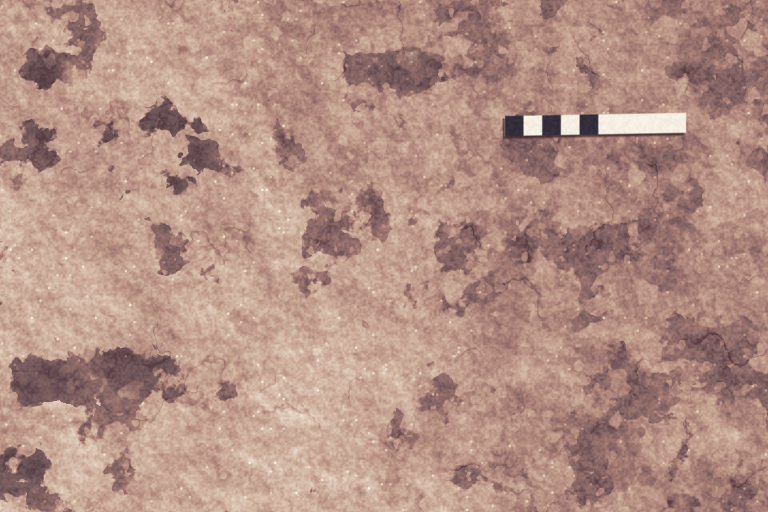
Give the GLSL for this texture, as a WebGL 1 fragment shader.

```glsl
precision highp float;
// Weathered sandstone: a tan to rosy ground with dark ragged mineral stains,
// pale round lichen spots, coarse grain and chipped ledges, plus a banded scale bar.
// One scalar "tone" is summed from noise layers, then mapped through a ramp.
uniform vec2 u_resolution;

#define STAIN_SCALE 11.0
#define STAIN_LEVEL 0.6
#define STAIN_EDGE 0.025
#define SPOT_SCALE 17.0
#define SPOT_SHARE 0.42
#define MOTTLE 2.5
#define RELIEF 4.6
#define GRAIN 1.7
#define BAR_CENTER vec2(1.163, 0.757)
#define BAR_HALF vec2(0.177, 0.0195)
#define BAR_SLOPE 0.018

float hash(vec2 p) {
  vec3 q = fract(p.xyx * 0.1031);
  q += dot(q, q.yzx + 33.33);
  return fract((q.x + q.y) * q.z);
}

float noise(vec2 p) {
  vec2 i = floor(p), f = fract(p);
  f = f * f * (3.0 - 2.0 * f);
  return mix(mix(hash(i), hash(i + vec2(1.0, 0.0)), f.x),
             mix(hash(i + vec2(0.0, 1.0)), hash(i + 1.0), f.x), f.y);
}

float fbm(vec2 p) {
  float sum = 0.0, amp = 0.516;
  for (int i = 0; i < 5; i++) {
    sum += amp * noise(p);
    p = mat2(1.6, 1.2, -1.2, 1.6) * p + 17.3;
    amp *= 0.5;
  }
  return sum;
}

float blob(vec2 p, vec2 center, vec2 radius) {
  vec2 q = (p - center) / radius;
  return exp(-dot(q, q) * dot(q, q));
}

// Large stains that anchor the layout
float stainClusters(vec2 p) {
  float b = blob(p, vec2(0.30, 0.70), vec2(0.14, 0.14));
  b += blob(p, vec2(0.08, 0.80), vec2(0.05, 0.11));
  b += 0.8 * blob(p, vec2(0.29, 0.31), vec2(0.10, 0.09));
  b += 0.8 * blob(p, vec2(0.08, 0.25), vec2(0.08, 0.06));
  b += 0.9 * blob(p, vec2(0.04, 0.09), vec2(0.09, 0.08));
  b += 0.6 * blob(p, vec2(0.82, 0.86), vec2(0.10, 0.04));
  return min(b, 1.0);
}

// Scattered round spots with wobbly rims
float paleSpots(vec2 p) {
  vec2 q = p + 0.45 * vec2(noise(p * 3.0), noise(p * 3.0 + 31.0));
  float cover = 0.0;
  for (int k = 0; k < 9; k++) {
    float row = floor((float(k) + 0.5) / 3.0);
    vec2 c = floor(q) + vec2(float(k) - 3.0 * row, row) - 1.0;
    vec2 center = c + 0.15 + 0.7 * vec2(hash(c), hash(c + 57.0));
    float radius = mix(0.12, 0.42, pow(hash(c + 91.0), 1.6));
    float disc = 1.0 - smoothstep(radius - 0.05, radius + 0.05, length(q - center));
    disc *= step(hash(c + 23.0), SPOT_SHARE);
    cover = max(cover, disc * (0.5 + 0.5 * hash(c + 7.0)));
  }
  return cover;
}

// Dark stain (0) through rose and tan (2 to 4) to near white (6)
vec3 rockColor(float t) {
  vec3 c = mix(vec3(0.37, 0.24, 0.26), vec3(0.50, 0.38, 0.385), clamp(t, 0.0, 1.0));
  c = mix(c, vec3(0.63, 0.465, 0.44), clamp(t - 1.0, 0.0, 1.0));
  c = mix(c, vec3(0.73, 0.575, 0.52), clamp(t - 2.0, 0.0, 1.0));
  c = mix(c, vec3(0.81, 0.69, 0.615), clamp(t - 3.0, 0.0, 1.0));
  return mix(c, vec3(0.98, 0.96, 0.91), clamp((t - 4.0) * 0.4, 0.0, 1.0));
}

float barMask(vec2 q, float blur) {
  vec2 away = abs(q) - BAR_HALF;
  return 1.0 - smoothstep(-blur, blur, max(away.x, away.y));
}

void main() {
  vec2 p = gl_FragCoord.xy / u_resolution.y;
  float px = 1.0 / u_resolution.y;
  float rosy = smoothstep(0.35, 1.25, p.x + 0.25 * (p.y - 0.5));
  // Ground: broad drift, mottling, slanted relief and rosy blotches
  float tone = mix(3.75, 2.8, rosy) - 0.3 * (p.y - 0.5) + MOTTLE * (fbm(p * 7.0 + 4.0) - 0.5);
  tone += RELIEF * (fbm(p * 24.0 + vec2(0.12, 0.16)) - fbm(p * 24.0));
  tone -= 0.75 * smoothstep(0.53, 0.58, fbm(p * 13.0 + 63.0)) * (0.35 + 0.65 * rosy);
  // Ragged stains, darkest inside the clusters
  float cluster = stainClusters(p);
  float field = fbm(p * STAIN_SCALE + 0.6 * fbm(p * 25.0) + 9.0) + 0.2 * (fbm(p * 42.0) - 0.5);
  field += mix(-0.085, 0.02, rosy) + 0.23 * cluster;
  float stain = smoothstep(STAIN_LEVEL - STAIN_EDGE, STAIN_LEVEL + STAIN_EDGE, field);
  float stainTone = 1.1 - 0.75 * cluster + 2.4 * (fbm(p * 36.0) - 0.5);
  tone = mix(tone, stainTone, stain * 0.9);
  // Lichen spots in two sizes, then short chipped ledges with one sharp side
  float spot = max(paleSpots(p * SPOT_SCALE), 0.8 * paleSpots(p * SPOT_SCALE * 1.9 + 40.0));
  tone = mix(tone, max(tone, mix(4.3, 3.6, rosy)), spot * (0.85 - 0.7 * cluster));
  float drop = fbm(p * 8.0 + 40.0) - 0.5;
  float ledge = smoothstep(-0.004, 0.004, drop) * (1.0 - smoothstep(0.004, 0.04, drop));
  tone -= 1.1 * ledge * smoothstep(0.58, 0.75, noise(p * 13.0 + 12.0));
  // Grain and round glints
  tone += GRAIN * (0.6 * noise(p * 240.0) + 0.4 * noise(p * 120.0) - 0.5);
  vec2 g = p * 120.0;
  tone += 1.6 * step(0.98, hash(floor(g))) * (1.0 - smoothstep(0.15, 0.45, length(fract(g) - 0.5)));
  vec3 color = mix(rockColor(tone), vec3(0.29, 0.24, 0.27), 0.4 * stain * cluster);
  // Scale bar with its shadow and alternating bands
  vec2 q = p - BAR_CENTER - vec2(0.0, BAR_SLOPE * (p.x - BAR_CENTER.x));
  float along = (q.x + BAR_HALF.x) / 0.0365;
  float wave = abs(fract(along * 0.5 + 0.75) - 0.5) - 0.25;
  float band = smoothstep(-px * 14.0, px * 14.0, wave) * (1.0 - step(5.5, along));
  vec3 paint = mix(vec3(0.98, 0.96, 0.91), vec3(0.22, 0.2, 0.25), band);
  color = mix(color, vec3(0.24, 0.15, 0.16), 0.8 * barMask(q + vec2(0.004, 0.005), 1.5 * px));
  gl_FragColor = vec4(mix(color, paint - 0.04 * noise(p * 200.0), barMask(q, px)), 1.0);
}
```
